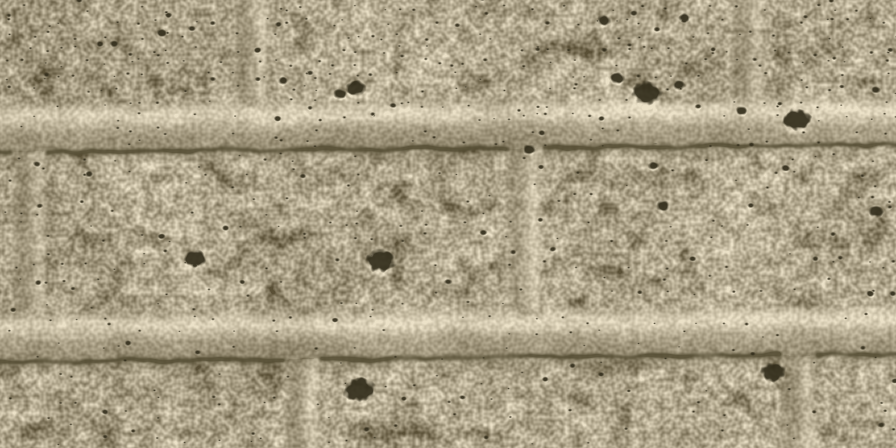
Write a Shadertoy shader that draws this texture.

```glsl
// Weathered pale masonry: broad running-bond blocks, raised mortar ledges, pits and grit.

// Layout, in units of the canvas height
const float ROW_HEIGHT = 0.468;
const float BLOCK_WIDTH = 1.107;
const float ROW_SHIFT = 0.61;       // sideways step from row to row
const vec2  FIRST_JOINT = vec2(0.065, 0.193);
const float TILT = 0.008;
const float LEDGE_HEIGHT = 0.078;   // bright crest above each shadow line
const float LINE_WIDTH = 0.0055;
const float JOINT_HALF_WIDTH = 0.040;

// Surface
const float PATCH_AMOUNT = 0.30;
const float MOTTLE_AMOUNT = 0.42;
const float GRIT_AMOUNT = 0.58;
const float FINE_AMOUNT = 0.75;
const float MEAN_TONE = 0.50;
const int   PIT_SCALES = 4;
const float PIT_CELL = 0.31;
const float PIT_SHRINK = 0.46;
const float PIT_RADIUS = 0.085;     // largest radius as a share of its cell

// Colours
const vec3 STONE_SHADE = vec3(0.53, 0.49, 0.39);
const vec3 STONE_LIGHT = vec3(0.86, 0.82, 0.72);
const vec3 SHADOW_LINE = vec3(0.33, 0.30, 0.20);
const vec3 PIT_DARK = vec3(0.19, 0.17, 0.10);

// Integer hash giving two values in 0..1
vec2 hash2(vec2 cell, float seed) {
    uvec3 v = uvec3(ivec3(cell, seed) + 4096);
    v = v * 1664525u + 1013904223u;
    v.x += v.y * v.z; v.y += v.z * v.x; v.z += v.x * v.y;
    v ^= v >> 16u;
    v.x += v.y * v.z; v.y += v.z * v.x;
    return vec2(v.xy >> 8u) / 16777216.0;
}

float cornerSlope(vec2 cell, vec2 offset, float seed) {
    float angle = 6.2832 * hash2(cell, seed).x;
    return dot(vec2(cos(angle), sin(angle)), offset);
}

float gradientNoise(vec2 p, float seed) {
    vec2 i = floor(p), f = p - i;
    vec2 w = f * f * f * (f * (f * 6.0 - 15.0) + 10.0);
    vec2 e = vec2(1.0, 0.0);
    return mix(mix(cornerSlope(i, f, seed), cornerSlope(i + e, f - e, seed), w.x),
               mix(cornerSlope(i + e.yx, f - e.yx, seed),
                   cornerSlope(i + e.xx, f - e.xx, seed), w.x), w.y);
}

float bump(float x, float width) {
    return exp(-x * x / (width * width));
}

// Signed distance across the nearest upright joint of a row
float uprightJoint(float x, float row) {
    float u = (x - FIRST_JOINT.x + row * ROW_SHIFT) / BLOCK_WIDTH;
    return (u - floor(u + 0.5)) * BLOCK_WIDTH;
}

// x: dark hollow coverage, y: bright lower rim
vec2 pits(vec2 p, float pixel) {
    vec2 cover = vec2(0.0);
    float size = PIT_CELL;
    float ragged = 0.35 * gradientNoise(p * 75.0, 11.0);
    float density = mix(0.17, 0.38, smoothstep(0.62, 0.78, p.y));
    for (int i = 0; i < PIT_SCALES; i++) {
        float seed = 20.0 + 2.0 * float(i);
        vec2 cell = floor(p / size);
        vec2 shape = hash2(cell, seed);
        vec2 center = (cell + 0.2 + 0.6 * hash2(cell, seed + 1.0)) * size;
        float radius = size * PIT_RADIUS * mix(0.45, 1.0, shape.y);
        float present = step(shape.x, density);
        vec2 q = (p - center) * vec2(0.85, 1.1);
        float edge = length(q) - radius * (1.0 + ragged);
        float rimEdge = length(q + vec2(0.0, 0.6 * radius)) - radius;
        float soft = pixel + 0.1 * radius;
        cover = max(cover, present * (1.0 - smoothstep(-soft, soft, vec2(edge, rimEdge))));
        size *= PIT_SHRINK;
    }
    return cover;
}

void mainImage(out vec4 fragColor, in vec2 fragCoord) {
    float pixel = 1.0 / iResolution.y;
    vec2 p = fragCoord * pixel;

    // Rows and joints, with slightly worn edges
    float wobble = 0.007 * gradientNoise(p * 9.0, 1.0) + 0.005 * gradientNoise(p * 32.0, 2.0);
    float height = p.y - FIRST_JOINT.y - TILT * p.x + wobble;
    float row = floor(height / ROW_HEIGHT);
    float lineIndex = floor(height / ROW_HEIGHT + 0.5);
    float above = height - lineIndex * ROW_HEIGHT;
    float across = uprightJoint(p.x + wobble, row);
    float ledge = smoothstep(-0.004, 0.004, above) * (1.0 - smoothstep(0.09, 0.12, above));
    float upright = (1.0 - smoothstep(0.7, 1.2, abs(across) / JOINT_HALF_WIDTH)) * (1.0 - ledge);
    float smoothMortar = max(ledge, 0.8 * upright);

    // Stone tone from broad patches to fine grit
    float patches = gradientNoise(p * 4.0, 3.0);
    float mottle = gradientNoise(p * vec2(17.0, 21.0) + 0.8 * patches, 4.0);
    float tone = MEAN_TONE + PATCH_AMOUNT * patches;
    tone += (MOTTLE_AMOUNT * mottle + GRIT_AMOUNT * gradientNoise(p * 47.0, 5.0))
          * (1.0 - 0.6 * smoothMortar);
    tone += FINE_AMOUNT * gradientNoise(p * 108.0, 6.0) * (1.0 - 0.35 * smoothMortar);
    tone -= 0.55 * smoothstep(0.12, 0.5, gradientNoise(p * 14.0, 7.0)) * (1.0 - smoothMortar);
    tone += 0.10 * (p.x * iResolution.y / iResolution.x - 0.5);

    // Ledge crest, its shaded underside, and the sides of upright joints
    tone += ledge * (0.48 * bump(above - LEDGE_HEIGHT, 0.022) - 0.22 * bump(above - 0.02, 0.028));
    tone += upright * (0.30 * bump(across - 0.022, 0.014) - 0.26 * bump(across + 0.020, 0.020));

    vec2 pit = pits(p, pixel);
    tone += 0.4 * pit.y;
    vec3 color = mix(STONE_SHADE, STONE_LIGHT, clamp(tone, -0.55, 1.2));

    // Shadow line, broken where an upright joint meets it from below
    float meeting = abs(uprightJoint(p.x, lineIndex - 1.0));
    float unbroken = mix(0.2, 1.0, smoothstep(0.8, 1.1, meeting / JOINT_HALF_WIDTH));
    float wear = 0.8 + 0.45 * gradientNoise(p * 13.0, 8.0);
    float shadow = bump(above, LINE_WIDTH + 0.5 * pixel) + 0.22 * bump(above + 0.008, 0.018);
    color = mix(color, SHADOW_LINE, clamp(shadow * unbroken * wear, 0.0, 0.9));

    color = mix(color, PIT_DARK, 0.92 * pit.x);
    fragColor = vec4(color, 1.0);
}
```
